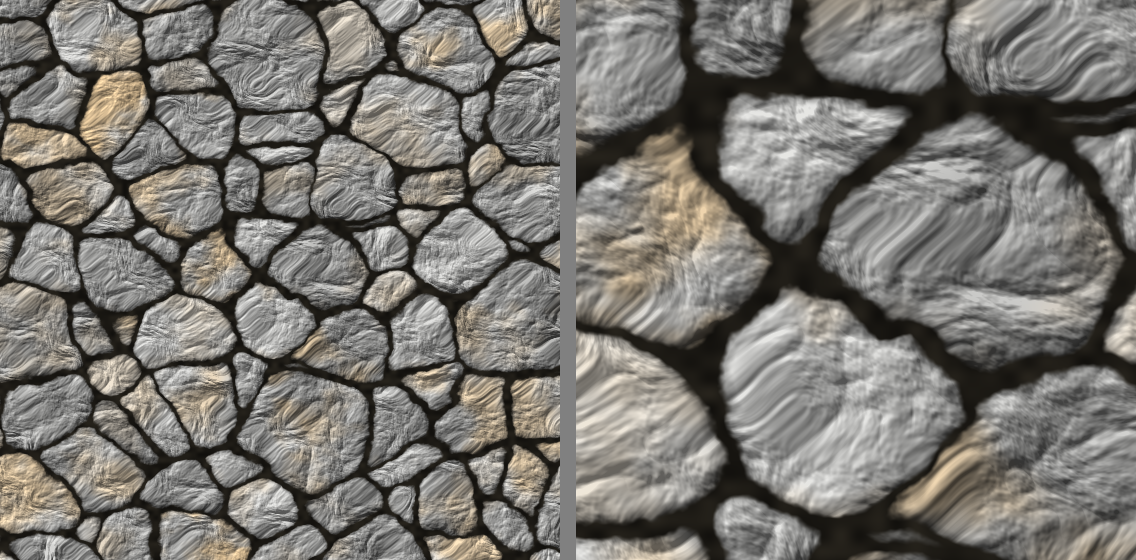
Left: the whole. Right: its middle third, enlarged.
Give the GLSL for this texture, as a three.js fragment shader.

```glsl
varying vec2 vUv;

vec2 hash2(vec2 p) {
  vec3 a = fract(p.xyx * vec3(0.1031, 0.1030, 0.0973));
  a += dot(a, a.yzx + 33.33);
  return fract((a.xx + a.yz) * a.zy);
}

float noise(vec2 p) {
  vec2 i = floor(p), f = fract(p);
  f = f * f * (3.0 - 2.0 * f);
  float low = mix(hash2(i).x, hash2(i + vec2(1.0, 0.0)).x, f.x);
  float high = mix(hash2(i + vec2(0.0, 1.0)).x, hash2(i + 1.0).x, f.x);
  return mix(low, high, f.y);
}

vec2 turn(vec2 p) {
  return vec2(0.8 * p.x - 0.6 * p.y, 0.6 * p.x + 0.8 * p.y);
}

float fbm(vec2 p) {
  float sum = 0.0, amp = 0.5;
  for (int i = 0; i < 4; i++) {
    sum += amp * noise(p);
    p = turn(p) * 2.03 + 7.1;
    amp *= 0.5;
  }
  return sum / 0.94;
}

// Chiselled height: creased coarse octaves, plain grain on top
float relief(vec2 p) {
  float sum = 0.0, amp = 0.5;
  p = p * 2.1 + 0.7 * noise(p * 3.0);
  for (int i = 0; i < 6; i++) {
    float n = noise(p);
    sum += amp * (i < 3 ? abs(2.0 * n - 1.0) : 1.6 * n);
    p = turn(p) * 2.05 + 3.7;
    amp *= 0.52;
  }
  return sum;
}

// Stone centre in xy, weight in z; kind 0 is a block, kind 1 a small filler
vec3 stoneSeed(vec2 cell, float kind) {
  vec2 jitter = hash2(cell + kind * 57.0 + 11.0) - 0.5;
  float size = hash2(cell + kind * 57.0 + 131.0).x;
  vec2 centre = cell + vec2(0.5 * mod(cell.y, 2.0) + 0.5 * kind, 0.4 * kind);
  float weight = mix(0.55 * size * size * size, 0.14 * size - 0.16, kind);
  return vec3(centre + 0.65 * jitter, weight);
}

float power(vec2 p, vec3 seed) {
  vec2 d = p - seed.xy;
  return dot(d, d) - seed.z;
}

// Rounded edge distance in x, outward edge direction in yz
vec3 stoneEdge(vec2 p, out vec2 centre) {
  vec2 base = floor(p);
  vec3 own = vec3(0.0);
  float best = 100.0;
  for (int k = 0; k < 2; k++)
    for (int y = -2; y <= 2; y++)
      for (int x = -2; x <= 2; x++) {
        vec3 seed = stoneSeed(base + vec2(float(x), float(y)), float(k));
        float d = power(p, seed);
        if (d < best) { best = d; own = seed; }
      }
  float sum = 0.0001;
  vec2 facing = vec2(0.0);
  for (int k = 0; k < 2; k++)
    for (int y = -2; y <= 2; y++)
      for (int x = -2; x <= 2; x++) {
        vec3 seed = stoneSeed(base + vec2(float(x), float(y)), float(k));
        vec2 apart = seed.xy - own.xy;
        float gapLength = length(apart);
        if (gapLength > 0.001) {
          float edge = (power(p, seed) - best) / (2.0 * gapLength);
          float near = exp(-26.0 * edge);
          sum += near;
          facing += near * apart / gapLength;
        }
      }
  centre = own.xy;
  return vec3(-log(sum) / 26.0, facing / sum);
}

void main() {
  vec2 p = vUv * vec2(6.4, 7.6) + 3.0;
  vec2 light = normalize(vec2(-0.55, 0.85));

  // Uneven outlines
  vec2 bend = vec2(noise(p * 1.8), noise(p * 1.8 + 40.0)) - 0.5;
  vec2 chip = vec2(fbm(p * 7.0), fbm(p * 7.0 + 23.0)) - 0.5;
  vec2 centre;
  vec3 edge = stoneEdge(p + 0.2 * bend + 0.1 * chip, centre);
  vec2 id = hash2(floor(centre * 97.0));
  vec2 face = p + id * 40.0;

  // Light on the rough face and the broken rim
  float slope = (relief(face) - relief(face + light * 0.02)) / 0.02;
  float rim = smoothstep(0.16, 0.0, edge.x);
  float tone = 0.575 + 0.13 * (id.x - 0.5) + 0.24 * (fbm(face * 1.6) - 0.5);
  tone += 0.062 * clamp(slope, -4.5, 4.5) + 0.17 * rim * dot(edge.yz, light);

  // Cool grey stone with ochre stains
  float stain = smoothstep(0.48, 0.75, fbm(face * 1.3 + 9.0)) * (0.25 + 0.6 * id.y);
  stain = max(stain, smoothstep(0.94, 0.96, id.y) * smoothstep(0.25, 0.6, fbm(face * 2.0)));
  vec3 tint = mix(vec3(1.0, 1.0, 0.99), vec3(1.17, 1.02, 0.8), stain);
  vec3 stone = clamp(tone, 0.2, 0.9) * tint;

  // Dark joints with soft contact shade
  float joint = 0.008 + 0.036 * noise(p * 2.3 + 15.0);
  stone *= mix(0.7, 1.0, smoothstep(joint, joint + 0.05, edge.x));
  vec3 hollow = vec3(0.11, 0.10, 0.08) * (0.6 + 0.8 * noise(p * 14.0));
  float cover = smoothstep(joint - 0.012, joint + 0.016, edge.x);
  gl_FragColor = vec4(mix(hollow, stone, cover), 1.0);
}
```
